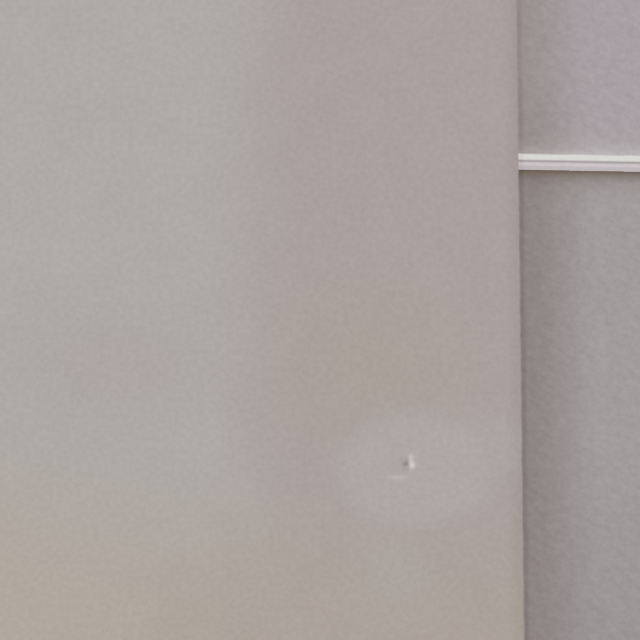
Give the GLSL for this texture, as a WebGL 2 fragment shader.

```glsl
#version 300 es
precision highp float;
// Matte painted wall with a projecting panel, a recessed side and a thin white rail.

uniform vec2 u_resolution;
out vec4 fragColor;

// Layout, in canvas units
const float EDGE_BOTTOM = 0.819;
const float EDGE_LEAN = -0.012;
const float RAIL_TOP = 0.760;
const float RAIL_HEIGHT = 0.025;
const float RAIL_SLOPE = -0.018;
const vec2 DENT = vec2(0.637, 0.272);

// Surface strength
const float GRAIN = 0.034;
const float MOTTLE = 0.012;
const float RELIEF = 0.040;

// Paint colours
const vec3 COOL_GREY = vec3(0.685, 0.668, 0.653);
const vec3 MAUVE = vec3(0.667, 0.628, 0.618);
const vec3 WARM_SAND = vec3(0.692, 0.655, 0.620);
const vec3 TAUPE = vec3(0.668, 0.630, 0.602);
const vec3 PATCH = vec3(0.685, 0.663, 0.648);
const vec3 RECESS_DARK = vec3(0.555, 0.520, 0.515);
const vec3 RECESS_LIGHT = vec3(0.635, 0.612, 0.615);
const vec3 RECESS_TOP = vec3(0.660, 0.628, 0.645);
const vec3 RAIL_WHITE = vec3(0.850, 0.845, 0.830);
const vec3 RAIL_LILAC = vec3(0.745, 0.715, 0.725);
const vec3 RAIL_SHADOW = vec3(0.380, 0.320, 0.270);

vec2 hashGradient(vec2 cell) {
    vec3 p = fract(vec3(cell.xyx) * vec3(0.1031, 0.1030, 0.0973));
    p += dot(p, p.yzx + 33.33);
    float angle = 6.2832 * fract((p.x + p.y) * p.z);
    return vec2(cos(angle), sin(angle));
}

float gradientNoise(vec2 p) {
    vec2 i = floor(p), f = fract(p);
    vec2 w = f * f * f * (f * (f * 6.0 - 15.0) + 10.0);
    float a = dot(hashGradient(i), f);
    float b = dot(hashGradient(i + vec2(1, 0)), f - vec2(1, 0));
    float c = dot(hashGradient(i + vec2(0, 1)), f - vec2(0, 1));
    float d = dot(hashGradient(i + vec2(1, 1)), f - vec2(1, 1));
    return mix(mix(a, b, w.x), mix(c, d, w.x), w.y);
}

float fbm(vec2 p) {
    float sum = 0.0, amplitude = 0.5;
    for (int i = 0; i < 4; i++) {
        sum += amplitude * gradientNoise(p);
        p = mat2(1.6, 1.2, -1.2, 1.6) * p + 7.3;
        amplitude *= 0.6;
    }
    return sum;
}

// Soft elliptical spot: 1 at the centre, fading outward
float spot(vec2 p, vec2 centre, vec2 radius) {
    vec2 d = (p - centre) / radius;
    return exp(-dot(d, d));
}

// Broad colour drifts, pale repair patch and small dent
vec3 frontPanel(vec2 p, float edge) {
    float drift = 0.06 * fbm(p * 4.0);
    vec3 col = mix(COOL_GREY, MAUVE, smoothstep(0.30, 0.50, p.x + drift));
    col = mix(col, WARM_SAND, smoothstep(0.42, 0.05, p.y + 0.25 * p.x + drift));
    col = mix(col, MAUVE, 0.4 * spot(p, vec2(0.18, 0.43), vec2(0.16, 0.09)));
    col = mix(col, TAUPE, 0.8 * spot(p, vec2(0.58, 0.43), vec2(0.17, 0.14)));
    col = mix(col, TAUPE, 0.7 * smoothstep(0.3, 0.0, p.y) * smoothstep(0.1, 0.4, p.x));
    float repair = smoothstep(1.35, 0.75, length((p - vec2(0.65, 0.265)) / vec2(0.12, 0.085)) + 4.0 * drift);
    repair = max(repair, 0.7 * spot(p, vec2(0.76, 0.30), vec2(0.09, 0.06)));
    repair = max(repair, 0.5 * spot(p, vec2(0.62, 0.11), vec2(0.055, 0.06)));
    col = mix(col, PATCH, 0.8 * repair);
    float rough = 1.0 + 2.0 * gradientNoise(p * 90.0);
    col += 0.10 * rough * spot(p, DENT + vec2(0.007, 0.006), vec2(0.006, 0.011));
    col -= 0.09 * rough * spot(p, DENT + vec2(-0.004, 0.004), vec2(0.006, 0.008));
    col += 0.05 * spot(p, DENT + vec2(-0.016, -0.018), vec2(0.014, 0.004));
    return col - 0.025 * smoothstep(0.03, 0.0, edge - p.x);
}

// Shaded recess, crossed by the rail and its cast shadow
vec3 recessedSide(vec2 p, float edge, float px) {
    float depth = p.x - edge;
    float railY = p.y - RAIL_TOP - RAIL_SLOPE * depth;
    vec3 lit = mix(RECESS_LIGHT, RECESS_TOP, smoothstep(0.70, 0.85, p.y));
    lit -= 0.025 * smoothstep(0.35, 0.0, p.y);
    vec3 col = mix(RECESS_DARK + 0.05 * smoothstep(0.7, 0.9, p.y), lit, smoothstep(0.0, 0.13, depth));
    col += RELIEF * fbm(mat2(0.9, 0.45, -0.45, 0.9) * p * vec2(45.0, 85.0));
    col += 0.10 * exp(-max(railY, 0.0) / 0.016) * step(0.0, railY);
    float below = -railY - RAIL_HEIGHT;
    col = mix(col, RAIL_SHADOW, 0.85 * exp(-max(below, 0.0) / 0.011) * step(0.0, below));
    vec3 rail = mix(RAIL_LILAC, RAIL_WHITE, smoothstep(-0.012, -0.007, railY));
    rail -= 0.10 * exp(-pow((railY + 0.011) / 0.0018, 2.0));
    rail += 0.06 * exp(-pow((railY + 0.016) / 0.003, 2.0));
    float soft = max(px, 0.0015);
    float inside = smoothstep(soft, -soft, abs(railY + 0.5 * RAIL_HEIGHT) - 0.5 * RAIL_HEIGHT);
    return mix(col, rail, inside);
}

void main() {
    vec2 p = gl_FragCoord.xy / u_resolution;
    float px = 1.0 / min(u_resolution.x, u_resolution.y);
    float edge = EDGE_BOTTOM + EDGE_LEAN * p.y + 0.0012 * gradientNoise(vec2(p.y * 30.0, 4.0));
    float soft = max(px, 0.002);
    vec3 col = mix(frontPanel(p, edge), recessedSide(p, edge, px), smoothstep(-soft, soft, p.x - edge));

    // Thin shadow along the corner, then paint grain
    col -= 0.04 * exp(-pow((p.x - edge - 0.004) / 0.004, 2.0));
    col += GRAIN * fbm(p * 110.0) + MOTTLE * fbm(p * 14.0);
    fragColor = vec4(clamp(col, 0.0, 1.0), 1.0);
}
```
